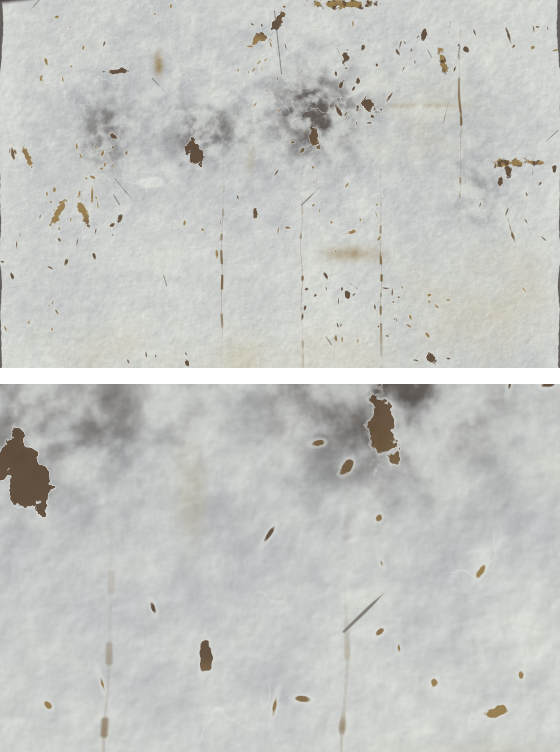
Top, the full canvas; bottom, a detail of the centre.
Write a WebGL 2 fragment shader that draws this texture.

```glsl
#version 300 es
precision highp float;
// Weathered pale paint: mottled cool and cream layers over sooty stains,
// with rust chips, drips, ochre streaks and scratches.
// Layers are value noise; chips are noise-warped ellipses in jittered cells.
uniform vec2 u_resolution;
out vec4 fragColor;

const vec3 PALE = vec3(0.815, 0.825, 0.808);
const vec3 COOL = vec3(0.705, 0.722, 0.735);
const vec3 CREAM = vec3(0.80, 0.785, 0.72);
const vec3 WHITE = vec3(0.87, 0.875, 0.855);
const vec3 SOOT = vec3(0.35, 0.325, 0.31);
const vec3 RUST = vec3(0.34, 0.26, 0.19);
const vec3 OCHRE = vec3(0.57, 0.46, 0.27);
const float MOTTLE_SCALE = 27.0;
const float MOTTLE_CONTRAST = 1.35;
const float RELIEF = 0.16;

float hash(vec2 p) {
  vec3 q = fract(p.xyx * vec3(0.1031, 0.1030, 0.0973));
  q += dot(q, q.yzx + 33.33);
  return fract((q.x + q.y) * q.z);
}
float noise(vec2 p) {
  vec2 i = floor(p), f = fract(p);
  f = f * f * (3.0 - 2.0 * f);
  return mix(mix(hash(i), hash(i + vec2(1, 0)), f.x),
             mix(hash(i + vec2(0, 1)), hash(i + 1.0), f.x), f.y);
}
float fbm(vec2 p) {
  float sum = 0.0, amp = 0.533;
  for (int i = 0; i < 4; i++) {
    sum += amp * noise(p);
    p = mat2(0.8, 0.6, -0.6, 0.8) * p * 2.03 + 17.3;
    amp *= 0.5;
  }
  return sum;
}
vec2 turn(vec2 v, float a) {
  return mat2(cos(a), -sin(a), sin(a), cos(a)) * v;
}
// Soft elliptical spot at x, y
float glow(vec2 p, float x, float y, float w, float h) {
  vec2 d = (p - vec2(x, y)) / vec2(w, h);
  return exp(-dot(d, d));
}
float segment(vec2 p, vec2 a, vec2 d) {
  return length(p - a - d * clamp(dot(p - a, d) / dot(d, d), 0.0, 1.0));
}
// Ragged ellipse: x is coverage, y a thin rim around it
vec2 chip(vec2 d, vec2 size, float ragged, float px) {
  float e = (length(d / size) - 1.0 + ragged) * min(size.x, size.y);
  float body = 1.0 - smoothstep(-px, px, e);
  return vec2(body, (1.0 - smoothstep(0.001, 0.004, e)) * (1.0 - body));
}
// Where the paint tends to break
float wear(vec2 p) {
  float area = 0.25 + 0.7 * glow(p, 0.65, 0.7, 0.42, 0.14)
    + 0.6 * glow(p, 1.02, 0.28, 0.22, 0.13) + 0.6 * glow(p, 0.17, 0.42, 0.12, 0.18);
  return 1.4 * area * smoothstep(0.32, 0.68, noise(p * 7.0 + 4.0));
}
vec2 flecks(vec2 p, float scale, float density, float ragged, float px) {
  vec2 hit = vec2(0), cell = floor(p * scale);
  for (int k = 0; k < 9; k++) {
    vec2 id = cell + vec2(k % 3 - 1, k / 3 - 1);
    vec2 centre = (id + vec2(hash(id + 3.1), hash(id + 47.7))) / scale;
    if (hash(id + 91.3) > density * wear(centre)) continue;
    float s = hash(id + 12.9);
    vec2 size = vec2(mix(0.05, 0.13, s), mix(0.12, 0.36, hash(id + 65.2))) / scale;
    float angle = (hash(id + 28.4) - 0.5) * (s > 0.6 ? 3.1 : 1.2);
    hit = max(hit, chip(turn(p - centre, angle), size, ragged, px));
  }
  return hit;
}

void main() {
  float px = 0.8 / u_resolution.y, right = u_resolution.x / u_resolution.y;
  vec2 p = gl_FragCoord.xy / u_resolution.y;

  // Mottled ground
  float cloud = fbm(p * 4.5), fine = fbm(p * 95.0);
  vec2 warp = 0.02 * vec2(noise(p * 22.0), noise(p * 22.0 + 50.0));
  float mottle = fbm((p + warp) * MOTTLE_SCALE);
  float heart = glow(p, 0.72, 0.67, 0.58, 0.27) + 0.6 * glow(p, 1.3, 0.5, 0.14, 0.16);
  float cool = 0.1 + 0.4 * heart + 0.9 * (cloud - 0.5)
    + MOTTLE_CONTRAST * (mottle - 0.5) * (0.35 + heart);
  vec3 col = mix(PALE, COOL, clamp(cool, -0.3, 1.2));

  // Cream veils and pale margins
  float veil = glow(p, 1.32, 0.17, 0.18, 0.12) + glow(p, 0.58, 0.03, 0.5, 0.07)
    + 0.7 * glow(p, 1.13, 0.68, 0.14, 0.1);
  col = mix(col, CREAM, clamp(veil * (2.2 * fbm(p * 9.0 + 8.0) - 0.4), 0.0, 0.85));
  float side = min(p.x, right - p.x);
  col = mix(col, WHITE, 0.35 - 0.35 * smoothstep(0.01, 0.09, side + 0.05 * (cloud - 0.5)));

  // Soot stains, broken by the mottle
  float soot = 1.1 * glow(p, 0.85, 0.69, 0.1, 0.1) + 0.65 * glow(p, 0.29, 0.64, 0.06, 0.09)
    + 0.65 * glow(p, 0.56, 0.64, 0.1, 0.07) + 0.25 * glow(p, 1.3, 0.48, 0.06, 0.08);
  float broken = smoothstep(0.36, 0.74, 0.6 * mottle + 0.4 * fbm(p * 48.0));
  col = mix(col, SOOT, clamp(soot * (0.12 + 1.05 * broken), 0.0, 0.9));

  // Pale smears, hairline cracks, relief and grain
  float smear = glow(p, 0.41, 0.505, 0.045, 0.018) + 0.6 * glow(p, 0.42, 0.75, 0.04, 0.03);
  float crack = 1.0 - smoothstep(0.0, 0.02, abs(fbm(p * 11.0 + 31.0) - 0.5));
  col = mix(col, WHITE, 0.8 * smoothstep(0.3, 0.75, smear + 0.3 * (mottle - 0.5)));
  col = mix(col, WHITE, 0.4 * crack * smoothstep(0.5, 0.7, noise(p * 14.0)));
  col += RELIEF * (fbm(p * 60.0) - fbm(p * 60.0 + vec2(-0.15, 0.15))) + 0.05 * (fine - 0.5);

  // Ochre haze, chips in three sizes, larger patches and streaks
  float haze = glow(p, 0.43, 0.83, 0.012, 0.03) + 0.7 * glow(p, 1.16, 0.712, 0.08, 0.007)
    + 0.5 * glow(p, 0.68, 0.57, 0.012, 0.04) + 0.6 * glow(p, 0.96, 0.31, 0.07, 0.02);
  col = mix(col, OCHRE, clamp(haze * (1.6 * mottle - 0.25), 0.0, 0.7));
  float ragged = 2.2 * (fbm(p * 75.0) - 0.5);
  vec2 hit = chip(turn(p - vec2(0.53, 0.587), 0.5), vec2(0.016, 0.028), ragged, px);
  hit = max(hit, chip(p - vec2(0.32, 0.807), vec2(0.027, 0.006), ragged, px));
  for (int i = 0; i < 3; i++)
    hit = max(hit, flecks(p, 10.0 * pow(2.3, float(i)), 0.32 - 0.08 * float(i), ragged, px));
  float streak = chip(p - vec2(1.4, 0.558), vec2(0.052, 0.008), ragged, px).x;
  streak = max(streak, chip(p - vec2(0.94, 0.988), vec2(0.075, 0.009), ragged, px).x);
  streak = max(streak, chip(turn(p - vec2(1.205, 0.835), 0.2), vec2(0.008, 0.035), ragged, px).x);
  col = mix(col, WHITE, 0.45 * hit.y);
  col = mix(col, mix(RUST, OCHRE, smoothstep(0.42, 0.62, noise(p * 6.0 + 70.0))), 0.88 * hit.x);
  col = mix(col, mix(OCHRE, RUST, smoothstep(0.45, 0.65, fine)), 0.9 * streak);

  // Dashed vertical drips and scattered scratches
  float drip = 0.0, scratch = segment(p, vec2(0.746, 0.97), vec2(0.019, -0.17)) - 0.0006;
  for (int i = 0; i < 16; i++) {
    vec2 id = vec2(i, 7), a = vec2(hash(id) * right, hash(id + 20.0));
    vec2 reach = turn(vec2(0, 0.02 + 0.06 * hash(id + 40.0)), 2.0 * hash(id + 60.0) - 1.0);
    scratch = min(scratch, segment(p, a, reach) + 0.003 * (noise(p * 50.0) - 0.45));
    if (i > 3) continue;
    float x = 0.601 + 0.215 * id.x + 0.008 * noise(vec2(p.y * 12.0, i));
    float dash = smoothstep(0.5, 0.72, noise(vec2(p.y * 45.0, i * 9)));
    float run = glow(p, x, i == 3 ? 0.65 : 0.24, 1.0, 0.18) * (0.2 + 0.7 * dash);
    drip = max(drip, run - run * smoothstep(0.001, 0.002 + 0.003 * dash, abs(p.x - x)));
  }
  col = mix(col, mix(RUST, OCHRE, 0.5), drip);
  col = mix(col, SOOT, 0.7 - 0.7 * smoothstep(-px, px + 0.0008, scratch));

  // Worn borders
  float worn = 0.014 * (noise(vec2(p.y * 13.0, 2)) - 0.35) + 0.004 * (fine - 0.5);
  float edge = 0.8 - 0.8 * smoothstep(-px, px, side - worn);
  float corner = 1.0 - smoothstep(0.0, 0.016, 1.0 - p.y + 0.12 * p.x);
  fragColor = vec4(clamp(mix(col, SOOT * 0.8, max(edge, corner)), 0.0, 1.0), 1.0);
}
```
